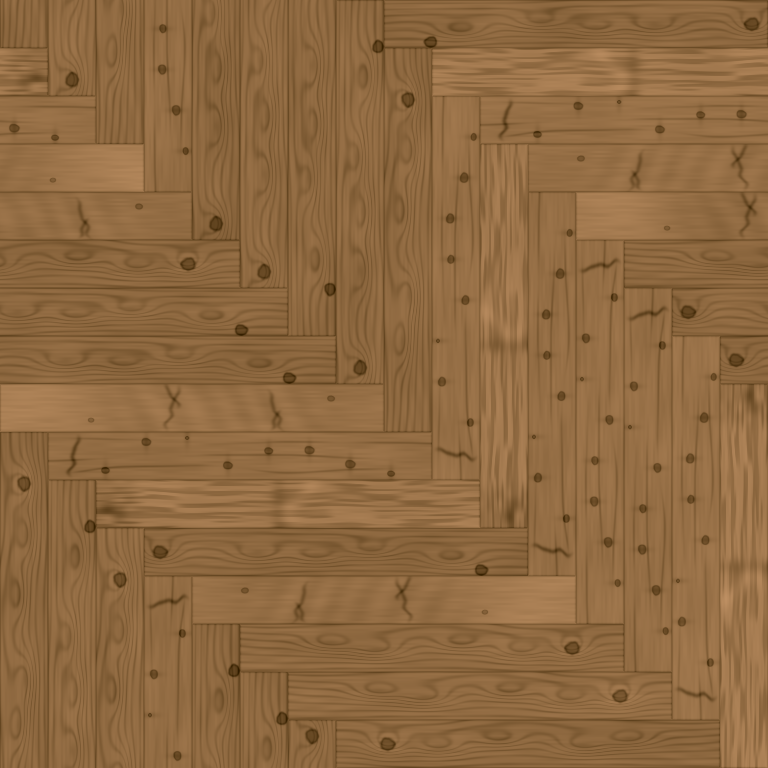
A Shadertoy shader for this texture:

```glsl
const float PLANKS = 16.0;        // plank widths across the canvas
const float LENGTH = 8.0;         // plank length in plank widths
const float SEAM = 0.02;          // joint width in plank widths
const float SEAM_DEPTH = 0.5;
const float FIBRE = 0.2;          // strength of the fine grain
const float MOTTLE = 0.2;         // strength of the broad stains
const float PLANK_VARIATION = 0.12;
const vec3 DARK = vec3(0.46, 0.33, 0.18);
const vec3 LIGHT = vec3(0.68, 0.51, 0.34);

// Kinds of board; a negative entry lays the board end for end
const int EYE = 1, TWIN = 2, STREAKED = 3, SPLIT = 4, ROUGH = 5;
const int ROWS[16] = int[16](1, -1, -1, -4, 2, -5, 3, 4, 2, 2, -1, 4, -4, 3, 5, -2);
const int COLUMNS[16] = int[16](-1, 2, -1, -3, 2, 2, -2, 2, -1, 3, -5, 3, -3, -3, 3, 5);

float hash(vec2 p) {
    return fract(sin(dot(p, vec2(127.1, 311.7))) * 43758.5453);
}

float noise(vec2 p) {
    vec2 i = floor(p), f = fract(p);
    f = f * f * (3.0 - 2.0 * f);
    return mix(mix(hash(i), hash(i + vec2(1, 0)), f.x),
               mix(hash(i + vec2(0, 1)), hash(i + vec2(1, 1)), f.x), f.y);
}

float bump(vec2 p, vec2 radius) {
    p /= radius;
    return exp(-dot(p, p));
}

// Dark rim around a browner heart
float knot(vec2 p, float radius) {
    float d = length(p * vec2(0.85, 1.0)) / radius + 0.3 * (noise(p * 14.0 + 5.0) - 0.5);
    return 0.75 * smoothstep(1.2, 0.75, d) + 0.5 * exp(-16.0 * (d - 0.9) * (d - 0.9));
}

// Ragged stroke running across the board
float crack(vec2 p, float slant, float reach) {
    float bend = slant * p.y + 0.12 * (noise(vec2(3.0, p.y * 6.0)) - 0.5);
    float d = (p.x - bend) / 0.05;
    return exp(-d * d) * smoothstep(reach, reach * 0.5, abs(p.y));
}

// Arched grain that closes into almonds and parts around the knots
float archedTone(vec2 p, float seed, bool eye) {
    float rings = 6.5 * p.y + 1.6 * noise(vec2(p.x * 0.55 + seed, p.y * 1.7));
    float heart = 0.0;
    for (float i = 0.0; i < 4.0; i++) {
        vec2 centre = vec2(2.0 + 1.35 * i + 0.5 * hash(vec2(i, seed)),
                           0.35 + 0.3 * hash(vec2(seed, i)));
        rings += 2.3 * bump(p - centre, vec2(0.55, 0.2));
        heart += bump(p - centre, vec2(0.22, 0.07));
    }
    vec2 a = p - (eye ? vec2(1.08, 0.5) : vec2(0.34, 0.5));
    vec2 b = p - vec2(7.03, 0.13);
    rings += 3.0 * bump(a, vec2(0.4, 0.26));
    float line = pow(0.5 + 0.5 * sin(6.2832 * rings), 3.0);
    float tone = 0.5 - line * (0.18 + 0.28 * noise(vec2(p.x * 1.5, p.y * 5.0) + seed)) - 0.25 * heart;
    if (eye) return tone + 0.2 * bump(a, vec2(0.3, 0.22)) - knot(a, 0.13);
    return tone - 0.9 * knot(a, 0.13) - knot(b, 0.11);
}

// Long dark veins with scattered small knots
float streakedTone(vec2 p, float seed) {
    float tone = 0.6;
    for (float i = 0.0; i < 3.0; i++) {
        float path = 0.2 + 0.3 * i + 0.2 * (noise(vec2(p.x * 0.6, i * 7.0 + seed)) - 0.5);
        float d = (p.y - path) / 0.025;
        tone -= 0.45 * exp(-d * d) * smoothstep(0.25, 0.7, noise(vec2(p.x * 0.8 + 9.0 * i, seed)));
    }
    for (float i = 0.0; i < 8.0; i++) {
        vec2 centre = vec2(1.2 + 0.85 * i, 0.12 + 0.76 * hash(vec2(i, seed)));
        float size = 0.035 + 0.05 * hash(vec2(seed, i + 3.0));
        tone -= 0.75 * knot(p - centre, size) + 0.3 * bump(p - centre, vec2(0.06, 0.2));
    }
    return tone - 0.9 * crack(p - vec2(0.55, 0.5), 0.25, 0.5);
}

// Pale end, forked splits and soft ripples
float splitTone(vec2 p) {
    float tone = 0.57 + 0.36 * smoothstep(3.2, 0.3, p.x);
    vec2 a = p - vec2(3.6, 0.5), b = p - vec2(5.75, 0.45);
    float ripple = sin(9.0 * p.x + 3.0 * p.y + 4.0 * noise(p * vec2(0.7, 2.0)));
    tone += 0.1 * ripple * (bump(a, vec2(1.1, 0.8)) + bump(b, vec2(0.9, 0.8)));
    tone -= 0.65 * (crack(a, 0.35, 0.55) + crack(a - vec2(0.0, 0.25), -0.5, 0.3));
    tone -= 0.6 * (crack(b, -0.3, 0.5) + crack(b + vec2(0.0, 0.2), 0.5, 0.25));
    return tone - 0.6 * knot(p - vec2(1.9, 0.25), 0.05) - 0.6 * knot(p - vec2(6.9, 0.7), 0.06);
}

// Coarse sawn grain with a pale wave and a stained end
float roughTone(vec2 p) {
    float saw = noise(vec2(p.x * 1.5, p.y * 20.0 + 1.5 * noise(p * vec2(1.0, 2.0))));
    float wave = bump(vec2(p.x - 3.75 - 0.25 * sin(5.0 * p.y), 0.0), vec2(0.22, 1.0));
    float stain = smoothstep(6.9, 7.8, p.x) * noise(p * vec2(4.0, 5.0));
    return 0.88 - 0.5 * smoothstep(0.35, 0.85, saw) + 0.25 * wave - 0.85 * stain
         - 0.25 * bump(vec2(p.x - 4.2, 0.0), vec2(0.15, 1.0));
}

void mainImage(out vec4 fragColor, in vec2 fragCoord) {
    // Herringbone: position along and across the board
    vec2 uv = fragCoord / iResolution.xy * PLANKS;
    vec2 cell = floor(uv), f = fract(uv);
    float stepIndex = mod(cell.x + cell.y + 1.0, 2.0 * LENGTH);
    bool upright = stepIndex < LENGTH;
    vec2 p = upright ? vec2(stepIndex + f.y, 1.0 - f.x) : vec2(stepIndex - LENGTH + f.x, f.y);
    int code = upright ? COLUMNS[int(cell.x)] : ROWS[int(cell.y)];
    float id = upright ? cell.x : cell.y + PLANKS;
    if (code < 0) p.x = LENGTH - p.x;
    int kind = abs(code);
    float seed = 11.0 * float(kind);

    float tone;
    if (kind == ROUGH) tone = roughTone(p);
    else if (kind == SPLIT) tone = splitTone(p);
    else if (kind == STREAKED) tone = streakedTone(p, seed);
    else tone = archedTone(p, seed, kind == EYE);

    // Fibres, stains and board-to-board shift
    tone += FIBRE * (noise(p * vec2(2.0, 24.0) + seed) - 0.5);
    tone += MOTTLE * (noise(p * vec2(0.9, 2.0) + id) - 0.5);
    tone += PLANK_VARIATION * (hash(vec2(id, 4.0)) - 0.5);

    // Joints
    vec2 border = min(p, vec2(LENGTH, 1.0) - p);
    float pixel = PLANKS / iResolution.y;
    tone -= SEAM_DEPTH * (1.0 - smoothstep(0.0, SEAM + pixel, min(border.x, border.y)));

    fragColor = vec4(max(mix(DARK, LIGHT, tone), 0.0), 1.0);
}
```
